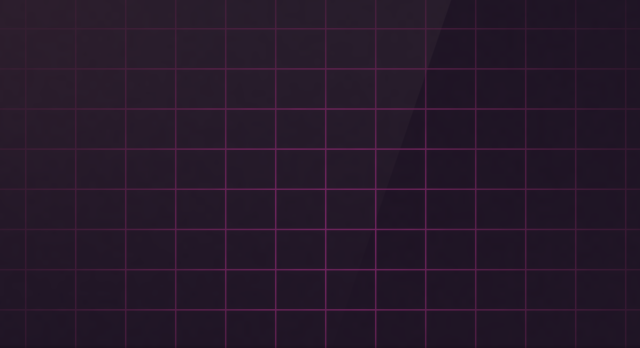
A Shadertoy shader for this pattern:

```glsl
const vec2 CELLS = vec2(12.8, 8.667);        // repeats across and down
const vec2 LINE_PHASE = vec2(0.513, 0.952);  // first line, in cells
const float LINE_HALF_WIDTH = 0.0024;        // in canvas heights
const float HALO_RADIUS = 0.004;
const float HALO_STRENGTH = 0.10;

const vec2 GLOW_CENTER = vec2(0.52, 0.35);
const vec2 GLOW_RADIUS = vec2(0.44, 0.70);

const vec3 BASE_COLOR = vec3(0.122, 0.081, 0.145);
const vec3 SHEEN_COLOR = vec3(0.034, 0.032, 0.026);
const vec3 WARM_TINT = vec3(0.016, 0.004, 0.004);
const vec3 LINE_CENTER_COLOR = vec3(0.46, 0.145, 0.385);
const vec3 LINE_EDGE_COLOR = vec3(0.42, 0.125, 0.290);

const float SHEEN_TOP_X = 0.377;             // from the middle, in heights
const float SHEEN_SLOPE = 0.343;
const float BOTTOM_SHADE = 0.012;
const float LINE_WEAR = 0.14;
const float GRAIN = 0.006;

float hash(vec2 p) {
    return fract(sin(dot(p, vec2(12.9898, 78.233))) * 43758.5453);
}

float valueNoise(vec2 p) {
    vec2 i = floor(p);
    vec2 f = fract(p);
    f = f * f * (3.0 - 2.0 * f);
    float low = mix(hash(i), hash(i + vec2(1.0, 0.0)), f.x);
    float high = mix(hash(i + vec2(0.0, 1.0)), hash(i + vec2(1.0, 1.0)), f.x);
    return mix(low, high, f.y);
}

// Distance to the nearest vertical and horizontal line, in canvas heights
vec2 gridDistance(vec2 uv, float aspect) {
    vec2 cell = fract(uv * CELLS - LINE_PHASE + 0.5) - 0.5;
    return abs(cell) / CELLS * vec2(aspect, 1.0);
}

float gridCoverage(vec2 dist, float pixel) {
    float inner = max(LINE_HALF_WIDTH - 0.5 * pixel, 0.0);
    vec2 core = 1.0 - smoothstep(inner, LINE_HALF_WIDTH + 0.5 * pixel, dist);
    vec2 halo = HALO_STRENGTH * exp(-dist / HALO_RADIUS);
    vec2 line = max(0.92 * core, halo);
    return 1.0 - (1.0 - line.x) * (1.0 - line.y);
}

vec3 background(vec2 uv, float aspect, float pixel) {
    // Slanted sheen that fades towards the bottom
    float edgeX = SHEEN_TOP_X - SHEEN_SLOPE * (1.0 - uv.y);
    float side = (uv.x - 0.5) * aspect - edgeX;
    float sheen = 1.0 - smoothstep(-pixel, pixel, side);
    sheen *= mix(0.08, 1.0, smoothstep(-0.05, 1.0, uv.y));

    // Warm upper left corner
    float warmth = (1.0 - smoothstep(0.0, 0.45, uv.x)) * uv.y;
    return BASE_COLOR + SHEEN_COLOR * sheen + WARM_TINT * warmth;
}

void mainImage(out vec4 fragColor, in vec2 fragCoord) {
    vec2 uv = fragCoord / iResolution.xy;
    float aspect = iResolution.x / iResolution.y;
    float pixel = 1.0 / iResolution.y;
    vec2 p = uv * vec2(aspect, 1.0);

    vec3 color = background(uv, aspect, pixel);
    color += GRAIN * (valueNoise(p * 45.0) - 0.5);

    // Grid lines, brightest near the glow center
    vec2 offset = (uv - GLOW_CENTER) / GLOW_RADIUS;
    float glow = exp(-dot(offset, offset));
    float wear = 1.0 - LINE_WEAR * valueNoise(p * 28.0 + 7.0);
    vec3 lineColor = mix(LINE_EDGE_COLOR, LINE_CENTER_COLOR, glow);
    float grid = gridCoverage(gridDistance(uv, aspect), pixel);
    color = mix(color, lineColor, grid * glow * wear);

    // Thin shade along the bottom edge
    color *= mix(0.85, 1.0, smoothstep(0.0, BOTTOM_SHADE, uv.y));

    fragColor = vec4(color, 1.0);
}
```
